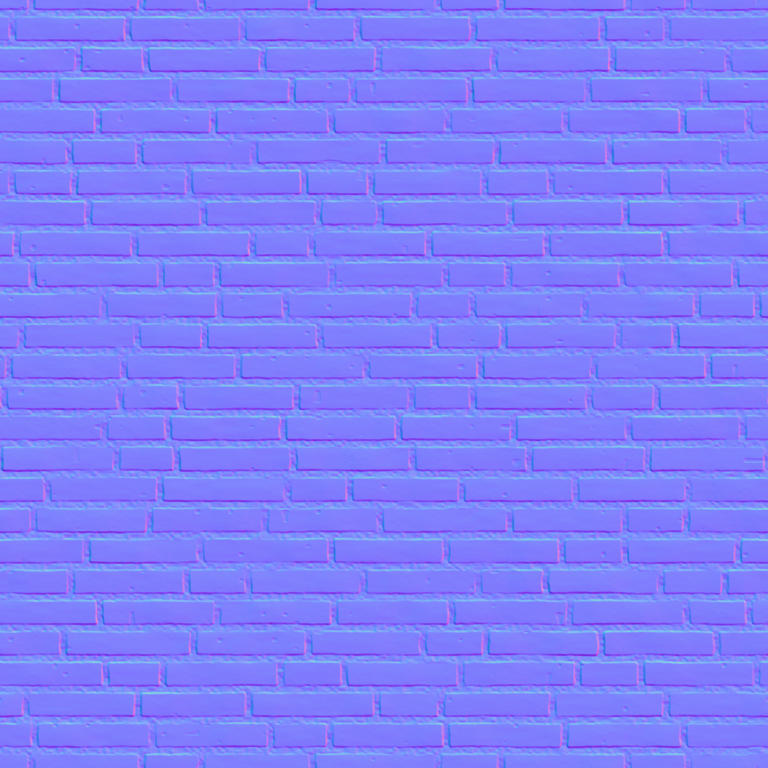
Give the GLSL for this texture map, as a WebGL 1 fragment shader.

```glsl
precision highp float;
// Tangent-space normal map of a painted brick wall with rough mortar joints.

uniform vec2 u_resolution;

#define ROWS 25.0                     // courses up the tile
#define ROW_PHASE 0.435               // vertical shift, in courses
#define STAGGER 0.26                  // shift per course, in brick lengths
#define JOINT vec2(0.0072, 0.0084)    // mortar widths
#define CORNER 0.0035                 // brick corner radius
#define BEVEL 0.0032                  // width of the brick edge
#define RELIEF 0.0012                 // brick height above the mortar
#define CROWN 1.5                     // curvature of the brick face
#define GRAIN 0.0008                  // mortar roughness
#define WRINKLE 0.00022               // paint unevenness
#define WARP 0.0016                   // waviness of the edges

const float TAU = 6.2831853;

float hash(vec2 p) {
  return fract(sin(dot(p, vec2(12.9898, 78.233))) * 43758.5453);
}

// Value noise that wraps over the unit square with a whole number of cells.
float noise(vec2 p, vec2 cells) {
  p *= cells;
  vec2 i = floor(p), f = p - i;
  vec2 a = mod(i, cells), b = mod(i + 1.0, cells);
  f = f * f * f * (f * (f * 6.0 - 15.0) + 10.0);
  return mix(mix(hash(a), hash(vec2(b.x, a.y)), f.x),
             mix(hash(vec2(a.x, b.y)), hash(b), f.x), f.y);
}

// Relative brick length: slot 0 is short, and some courses have three short ones.
float brickLength(float row, float slot) {
  float seed = hash(vec2(slot + 3.0, row + 41.0));
  bool extra = hash(vec2(row, 17.0)) > 0.78;
  if (slot > 6.5 && !extra) return 0.0;
  bool isShort = slot < 0.5 || (extra && (abs(slot - 2.0) < 0.5 || abs(slot - 5.0) < 0.5));
  if (isShort) return 0.5 + 0.12 * seed;
  return 1.0 + 0.03 * seed + 0.12 * step(0.87, seed);
}

// Offset from the brick centre, brick length, course length and slot at x.
vec4 findBrick(float x, float row) {
  float total = 0.0;
  for (int i = 0; i < 8; i++) total += brickLength(row, float(i));
  float shift = STAGGER * row + floor(7.0 * hash(vec2(row, 5.0)));
  float along = mod(x * total + shift, total);
  float start = 0.0;
  vec3 found = vec3(0.0, 1.0, 0.0);
  for (int i = 0; i < 8; i++) {
    float len = brickLength(row, float(i));
    if (along >= start && along < start + len) found = vec3(start, len, float(i));
    start += len;
  }
  return vec4(along - found.x - 0.5 * found.y, found.y, total, found.z);
}

float wallHeight(vec2 p) {
  // Wavy, slightly ragged edges
  vec2 q = p;
  q.x += WARP * (noise(p, vec2(31.0, 75.0)) - 0.5);
  q.y += WARP * (noise(p, vec2(19.0, 25.0)) - 0.5);
  q += 0.5 * WARP * (noise(p, vec2(140.0)) - 0.5);

  // Brick layout
  float course = q.y * ROWS + ROW_PHASE;
  float row = mod(floor(course), ROWS);
  vec4 brick = findBrick(q.x, row);
  vec2 local = vec2(brick.x / brick.z, (fract(course) - 0.5) / ROWS);
  vec2 halfSize = 0.5 * (vec2(brick.y / brick.z, 1.0 / ROWS) - JOINT);
  vec2 d = abs(local) - halfSize + CORNER;
  float dist = length(max(d, 0.0)) + min(max(d.x, d.y), 0.0) - CORNER;
  float mask = 1.0 - smoothstep(-0.7 * BEVEL, 0.3 * BEVEL, dist);

  // Brick face: crowned, tilted, wrinkled and chipped
  float seed = hash(vec2(row + 7.0, brick.w + 61.0));
  vec2 tilt = vec2(0.008 * (seed - 0.5), 0.015 + 0.04 * (fract(seed * 7.0) - 0.5));
  float face = RELIEF * mix(0.5, 1.5, noise(p, vec2(23.0, 25.0)));
  face += dot(tilt, local) - CROWN * local.y * local.y;
  face += WRINKLE * noise(p, vec2(38.0, 110.0));
  face += 0.35 * WRINKLE * noise(p, vec2(170.0, 230.0));
  face -= 0.5 * RELIEF * smoothstep(0.93, 1.0, noise(p, vec2(70.0, 90.0)));

  // Mortar: sloping joint with coarse and fine grain
  float mortar = -0.0006 * sin(TAU * course);
  mortar += GRAIN * (noise(p, vec2(210.0, 240.0)) - 0.5);
  mortar += 0.8 * GRAIN * (noise(p, vec2(90.0, 130.0)) - 0.5);

  return mix(mortar, face, mask);
}

void main() {
  // Surface normal from central differences of the height
  vec2 uv = gl_FragCoord.xy / u_resolution;
  float e = max(0.0009, 0.5 / u_resolution.y);
  vec2 slope = vec2(wallHeight(uv + vec2(e, 0.0)) - wallHeight(uv - vec2(e, 0.0)),
                    wallHeight(uv + vec2(0.0, e)) - wallHeight(uv - vec2(0.0, e))) / (2.0 * e);
  vec3 normal = normalize(vec3(-slope, 1.0));
  gl_FragColor = vec4((normal * 0.5 + 0.5) * vec3(1.0, 1.0, 0.993), 1.0);
}
```
